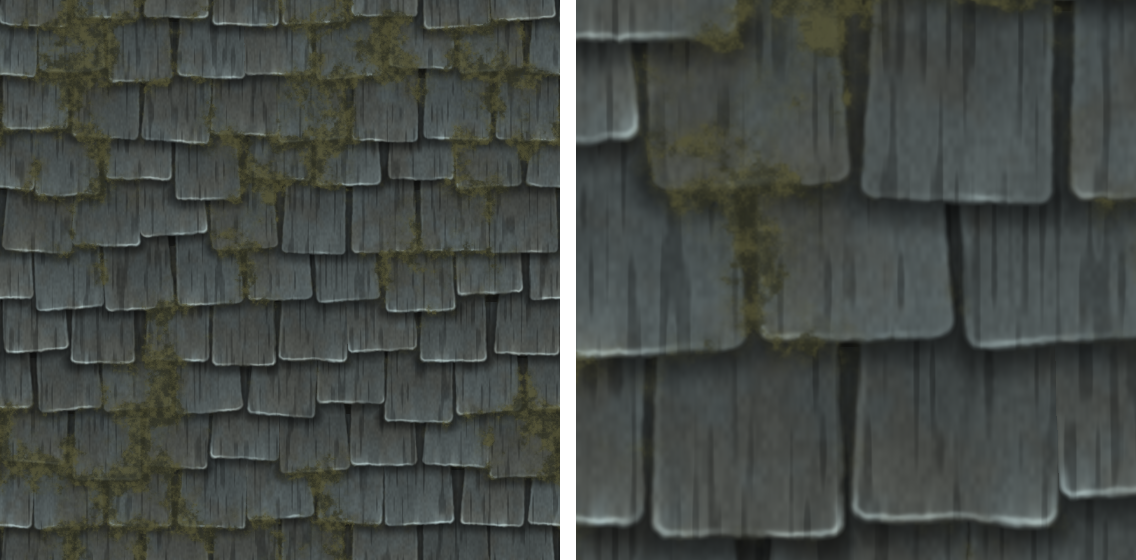
Left: the whole. Right: its middle third, enlarged.
This texture is drawn by a three.js fragment shader. Its source:

```glsl
varying vec2 vUv;

const float ROWS = 10.0;
const float COLUMNS = 8.0;
const float ROW_PHASE = 0.6;         // height of the first lower edge, in rows
const float PITCH = ROWS / COLUMNS;  // shingle spacing, in rows
const float SHINGLE_LENGTH = 2.5;
const float HALF_WIDTH = 0.612;
const float CORNER = 0.11;
const float SOFT = 0.014;
const float TILT = 0.08;
const float DROP = 0.38;
const float SHADOW_REACH = 0.24;
const float MOSS_LEVEL = 0.835;

const vec3 GAP_COLOUR = vec3(0.17, 0.18, 0.17);
const vec3 SLATE_DARK = vec3(0.272, 0.295, 0.29);
const vec3 SLATE_LIGHT = vec3(0.335, 0.375, 0.38);
const vec3 WEATHERED = vec3(0.295, 0.295, 0.27);
const vec3 RIM_COLOUR = vec3(0.60, 0.67, 0.67);
const vec3 MOSS_DARK = vec3(0.185, 0.19, 0.135);
const vec3 MOSS_LIGHT = vec3(0.33, 0.325, 0.205);

float hash(vec2 p) {
  vec3 q = fract(vec3(p.xyx) * 0.1031);
  q += dot(q, q.yzx + 33.33);
  return fract((q.x + q.y) * q.z);
}

// Value noise that repeats across the canvas for whole frequencies
float noise(vec2 uv, vec2 freq) {
  vec2 p = uv * freq;
  vec2 i = floor(p);
  vec2 f = fract(p);
  f = f * f * (3.0 - 2.0 * f);
  vec2 a = mod(i, freq);
  vec2 b = mod(i + 1.0, freq);
  return mix(mix(hash(a), hash(vec2(b.x, a.y)), f.x),
             mix(hash(vec2(a.x, b.y)), hash(b), f.x), f.y);
}

// Layered noise, each layer finer and shifted
float layered(vec2 uv, vec2 freq) {
  float sum = 0.0;
  float weight = 0.42;
  for (int i = 0; i < 4; i++) {
    sum += weight * noise(uv, freq);
    uv += vec2(0.37, 0.61);
    freq *= 2.0;
    weight *= 0.68;
  }
  return sum / 1.03;
}

float roundedBox(vec2 p, vec2 halfSize, float radius) {
  vec2 q = abs(p) - halfSize + radius;
  return length(max(q, 0.0)) + min(max(q.x, q.y), 0.0) - radius;
}

// Signed distance in rows; local starts at the middle of the lower edge
float shingle(vec2 p, vec2 cell, vec2 id, out vec2 local) {
  float column = cell.x + 0.5 * mod(cell.y, 2.0);
  vec2 jitter = vec2(hash(id + 3.1), hash(id + 17.7)) - 0.5;
  local = p - vec2(column * PITCH, cell.y + ROW_PHASE) - jitter * vec2(0.08, DROP);
  float tilt = (hash(id + 41.3) - 0.5) * 2.0 * TILT;
  local += vec2(-local.y, local.x) * tilt;
  float wobble = layered(vUv + id * 0.137, vec2(28.0)) - 0.5;
  local += wobble * vec2(0.04, 0.07);
  float width = HALF_WIDTH + (hash(id + 59.9) - 0.5) * 0.07 - 0.03 * local.y;
  vec2 halfSize = vec2(width, 0.5 * SHINGLE_LENGTH);
  return roundedBox(local - vec2(0.0, halfSize.y), halfSize, CORNER);
}

vec3 shadeShingle(vec2 local, vec2 id, float d) {
  vec2 uv = vUv + id * 0.173;
  float broad = layered(uv, vec2(18.0, 12.0));
  float grain = layered(uv, vec2(70.0, 9.0));
  float cracks = smoothstep(0.6, 0.9, noise(uv + 0.31, vec2(210.0, 22.0)));
  float speck = noise(uv, vec2(310.0, 190.0));

  // Wood grain and weathering
  vec3 colour = mix(SLATE_DARK, SLATE_LIGHT, 0.5 * hash(id + 7.3) + 0.5 * broad);
  float weather = smoothstep(0.4, 0.7, layered(uv + 0.57, vec2(16.0, 13.0)));
  colour = mix(colour, WEATHERED, 0.6 * weather);
  colour *= 0.80 + 0.22 * grain + 0.12 * speck;
  colour *= 1.0 - 0.24 * cracks;
  colour *= mix(1.04, 0.87, smoothstep(0.1, 1.0, local.y));

  // Worn lower edge with pale streaks above it
  float height = max(local.y, 0.0);
  float lower = smoothstep(0.25, 0.02, local.y);
  float wear = 0.12 + 0.88 * smoothstep(0.2, 0.8, noise(uv + 0.23, vec2(38.0, 20.0)));
  float streak = smoothstep(0.3, 0.9, noise(uv, vec2(110.0, 9.0)));
  float rim = exp(-pow((d + 0.04) / 0.02, 2.0));
  colour += RIM_COLOUR * rim * wear * (0.07 + 0.27 * lower);
  colour += RIM_COLOUR * exp(-height * 7.0) * wear * (0.05 + 0.25 * streak);
  return colour * mix(1.0, 0.6, smoothstep(-0.03, 0.0, d));
}

void main() {
  vec2 p = vUv * ROWS;
  float baseRow = floor(p.y - ROW_PHASE);
  vec3 colour = GAP_COLOUR;
  float edge = 1.0;

  // Layer the rows upward, each overlapping the one below
  for (int j = -1; j <= 1; j++) {
    float row = baseRow + float(j);
    float nearColumn = floor(p.x / PITCH - 0.5 * mod(row, 2.0) + 0.5);
    float d = 10.0;
    vec2 local = vec2(0.0);
    vec2 id = vec2(0.0);
    for (int i = -1; i <= 1; i++) {
      vec2 cell = vec2(nearColumn + float(i), row);
      vec2 cellId = mod(cell, vec2(COLUMNS, ROWS));
      vec2 cellLocal;
      float cellD = shingle(p, cell, cellId, cellLocal);
      if (cellD < d) {
        d = cellD;
        local = cellLocal;
        id = cellId;
      }
    }
    colour *= mix(0.5, 1.0, smoothstep(-0.02, SHADOW_REACH, d));
    float cover = 1.0 - smoothstep(-SOFT, SOFT, d);
    colour = mix(colour, shadeShingle(local, id, d), cover);
    edge = d < 0.0 ? -d : min(edge, d);
  }

  // Moss creeping out of the joints
  float patches = 0.65 * noise(vUv + 0.43, vec2(7.0, 6.0)) + 0.35 * noise(vUv, vec2(17.0, 12.0));
  float crumbs = layered(vUv, vec2(48.0));
  float growth = patches + 0.3 * exp(-edge * 5.0) + 0.5 * (crumbs - 0.5) - MOSS_LEVEL;
  float mottle = smoothstep(0.25, 0.75, layered(vUv + 0.29, vec2(80.0)));
  vec3 moss = mix(MOSS_DARK, MOSS_LIGHT, mottle);
  colour = mix(colour, moss, 0.3 * smoothstep(-0.18, 0.08, growth));
  colour = mix(colour, moss, 0.75 * smoothstep(0.0, 0.12, growth));

  gl_FragColor = vec4(colour, 1.0);
}
```
